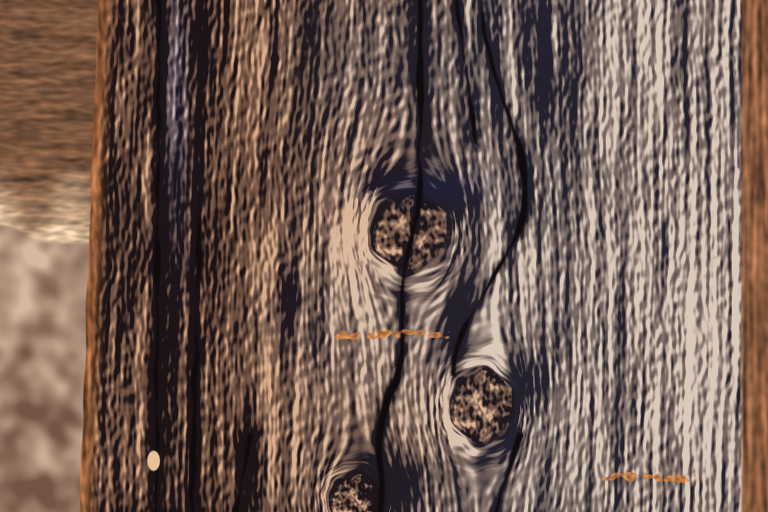
Reproduce this texture procedurally as a Shadertoy shader.

```glsl
const vec3 WARM_DARK = vec3(0.11, 0.075, 0.085);
const vec3 WARM_MID = vec3(0.43, 0.31, 0.25);
const vec3 WARM_LIGHT = vec3(0.86, 0.67, 0.52);
const vec3 COOL_DARK = vec3(0.14, 0.13, 0.18);
const vec3 COOL_MID = vec3(0.45, 0.39, 0.37);
const vec3 COOL_LIGHT = vec3(0.86, 0.79, 0.73);
const vec3 ORANGE = vec3(0.82, 0.52, 0.28);
const float GRAIN = 0.58;
const float RELIEF = 0.52;
const vec2 LIGHT_STEP = vec2(0.003, -0.003);

// Centre xy, radii zw
const vec4 KNOTS[3] = vec4[3](vec4(0.803, 0.547, 0.085, 0.087),
  vec4(0.943, 0.207, 0.07, 0.082), vec4(0.7, 0.025, 0.062, 0.058));
const vec4 SHADOWS[8] = vec4[8](vec4(0.765, 0.645, 0.05, 0.03),
  vec4(0.885, 0.615, 0.045, 0.04), vec4(1.035, 0.255, 0.042, 0.065),
  vec4(0.775, 0.055, 0.065, 0.05), vec4(1.06, 0.88, 0.025, 0.13),
  vec4(0.56, 0.4, 0.02, 0.09), vec4(0.9, 0.37, 0.025, 0.08),
  vec4(0.48, 0.09, 0.03, 0.1));
// Start xy, end zw
const vec4 SIDE_CRACKS[5] = vec4[5](vec4(0.31, 1.01, 0.305, -0.01),
  vec4(0.39, 0.62, 0.375, -0.01), vec4(0.89, 1.01, 0.93, 0.72),
  vec4(1.015, 0.15, 0.965, -0.01), vec4(0.49, 0.15, 0.46, -0.01));

float corner(vec2 cell, vec2 d) {
  vec2 k = vec2(dot(cell, vec2(127.1, 311.7)), dot(cell, vec2(269.5, 183.3)));
  return dot(2.0 * fract(sin(k) * 43758.5) - 1.0, d);
}

float noise(vec2 p) {
  vec2 i = floor(p), f = fract(p), w = f * f * (3.0 - 2.0 * f), e = vec2(1, 0);
  return mix(mix(corner(i, f), corner(i + e, f - e), w.x),
    mix(corner(i + e.yx, f - e.yx), corner(i + 1.0, f - 1.0), w.x), w.y);
}

float segment(vec2 p, vec2 a, vec2 b) {
  vec2 d = b - a;
  return length(p - a - d * clamp(dot(p - a, d) / dot(d, d), 0.0, 1.0));
}

float bump(float x) { return exp(-x * x); }

float spot(vec2 p, vec4 e) { return bump(length((p - e.xy) / e.zw)); }

// Streamlines parting around each knot
float grainAcross(vec2 p) {
  float u = p.x - 0.02 * p.y + 0.008 * noise(p * 5.0);
  for (int i = 0; i < 3; i++) {
    vec2 d = p - KNOTS[i].xy, q = d / (KNOTS[i].zw * vec2(1.0, 1.5));
    u -= 0.85 * d.x / max(dot(q, q), 1.0);
  }
  return u;
}

float crumble(vec2 p) {
  float u = grainAcross(p);
  return noise(vec2(u * 125.0, p.y * 50.0)) + 0.7 * noise(vec2(u * 65.0, p.y * 13.0));
}

float crumbRow(vec2 p, float y, float left, float right) {
  return smoothstep(-0.01, 0.01, min(p.x - left, right - p.x)) * bump((p.y - y) / 0.011);
}

vec3 plank(vec2 p) {
  float u = grainAcross(p), cool = smoothstep(0.42, 1.0, p.x + 0.2 * noise(p * 4.0));

  // Broad tone, long fibres and side-lit crumbling
  float t = 0.25 + 0.15 * smoothstep(0.36, 0.48, p.x) + 0.05 * smoothstep(0.6, 0.75, p.x)
    + 0.13 * smoothstep(1.0, 1.35, p.x) + 0.3 * spot(p, vec4(0.68, 0.52, 0.06, 0.13))
    + 0.16 * spot(p, vec4(0.98, 0.42, 0.07, 0.12)) + 0.3 * noise(vec2(u * 9.0, p.y * 1.6));
  t += GRAIN * (noise(vec2(u * 42.0, p.y * 1.5)) + noise(vec2(u * 90.0, p.y * 3.0))
    + noise(vec2(u * 150.0, p.y * 7.0)));
  t += RELIEF * (crumble(p + LIGHT_STEP) - crumble(p - LIGHT_STEP));
  float ridges = sin(u * 292.0 + 3.0 * noise(vec2(u * 12.0, p.y * 3.0)));
  t += 0.22 * ridges * smoothstep(1.15, 1.34, p.x);

  // Knot faces, growth rings and a lit left rim
  for (int i = 0; i < 3; i++) {
    vec2 q = (p - KNOTS[i].xy) / KNOTS[i].zw;
    float r = length(q) + 0.25 * noise(q * 1.7), face = 1.0 - smoothstep(0.75, 0.95, r);
    float ring = noise(vec2(r * 13.0, 2.0 * q.x / max(r, 0.1)));
    t = mix(t, 0.43 + 0.8 * noise(q * 3.3) + 0.8 * noise(q * vec2(11, 8)), face);
    cool *= 1.0 - 0.7 * face;
    t += 0.75 * ring * bump((r - 1.0) / 0.45) - 0.25 * bump((r - 0.85) / 0.07);
    t += bump((r - 1.08) / 0.12) * (0.08 - 0.3 * q.x / max(r, 0.2));
  }

  // Cast shadows and open cracks
  vec2 ragged = p + 0.03 * noise(p * vec2(30, 18));
  for (int i = 0; i < 8; i++) t -= 0.65 * spot(ragged, SHADOWS[i]);
  vec2 w = p + vec2(0.007 * noise(p * 18.0), 0.0);
  float centre = abs(w.x - 0.743 - 0.035 * smoothstep(0.42, 0.65, p.y) - 0.042 * smoothstep(0.15, 0.32, p.y));
  float bend = 0.885 - 0.085 * smoothstep(0.62, 1.0, p.y) + 0.14 * smoothstep(0.27, 0.62, p.y);
  float side = max(abs(w.x - bend) * 0.9, 0.27 - p.y);
  for (int i = 0; i < 5; i++) side = min(side, segment(w, SIDE_CRACKS[i].xy, SIDE_CRACKS[i].zw));
  float crack = min(centre, side + 0.002) + 0.009 * noise(p * vec2(25, 11));
  t -= 0.5 * bump(max(crack, 0.0) / 0.014);

  vec3 col = mix(mix(WARM_DARK, COOL_DARK, cool), mix(WARM_MID, COOL_MID, cool), smoothstep(0.08, 0.44, t));
  col = mix(col, mix(WARM_LIGHT, COOL_LIGHT, cool), smoothstep(0.42, 0.9, t));
  float blue = spot(p, vec4(0.345, 0.8, 0.025, 0.28)) + 0.7 * spot(p, vec4(0.82, 0.635, 0.1, 0.03));
  col = mix(col, col * vec3(0.75, 0.95, 1.4) + vec3(0.02, 0.03, 0.06), 0.7 * min(blue, 1.0));
  col = mix(WARM_DARK * 0.55, col, smoothstep(0.002, 0.008, crack));

  // Orange crumbs in two rows
  float rows = crumbRow(p, 0.347, 0.65, 0.88) + crumbRow(p, 0.067, 1.17, 1.36);
  float crumbs = smoothstep(0.3, 0.5, rows * (0.5 + 1.3 * noise(p * vec2(50, 75))));
  return mix(col, ORANGE * (0.95 + 0.7 * noise(p * 110.0)), 0.85 * crumbs);
}

// Soft ground below a cross-grained board
vec3 background(vec2 p, float aa) {
  float blur = noise(p * 13.0) + 0.6 * noise(p * 29.0 + 7.0);
  vec3 ground = mix(vec3(0.45, 0.33, 0.27), vec3(0.84, 0.72, 0.62), clamp(0.35 + blur + 0.5 * p.y, 0.0, 1.0));
  float grain = noise(p * vec2(9, 75)) + 0.8 * noise(p * vec2(40, 130));
  float sunlit = 1.0 - smoothstep(0.54, 0.7, p.y + 0.15 * noise(p * 9.0) + 0.2 * p.x);
  vec3 board = mix(vec3(0.47, 0.33, 0.24), vec3(0.9, 0.78, 0.64), sunlit) * (1.0 + 0.5 * grain);
  float edge = 0.56 - 0.033 * smoothstep(0.0, 0.1, p.x);
  return mix(ground, board, smoothstep(-0.004 - aa, 0.004 + aa, p.y - edge));
}

void mainImage(out vec4 fragColor, in vec2 fragCoord) {
  float aa = 1.0 / iResolution.y;
  vec2 p = fragCoord * aa;
  vec3 col = plank(p);

  // Sunlit left edge and brown right strip
  float inside = p.x - 0.157 - 0.033 * p.y - 0.006 * noise(vec2(p.y * 14.0, 2.5));
  float streak = noise(p * vec2(100, 7)) + 0.6 * noise(p * vec2(90, 40));
  col = mix(col, vec3(0.62, 0.38, 0.22) * (1.0 + streak), 0.8 - 0.8 * smoothstep(0.005, 0.04, inside));
  col = mix(col, vec3(0.53, 0.35, 0.24) * (1.0 + 0.7 * streak), smoothstep(1.444, 1.454, p.x));

  // Pale hole
  float hole = length((p - vec2(0.3, 0.1)) / vec2(0.012, 0.019)) - 1.0;
  col = mix(vec3(0.9, 0.76, 0.58), col, smoothstep(-0.1, 0.1 + 40.0 * aa, hole));
  col = mix(background(p, aa), col, smoothstep(-aa, aa, inside));
  fragColor = vec4(clamp(col, 0.0, 1.0), 1.0);
}
```
